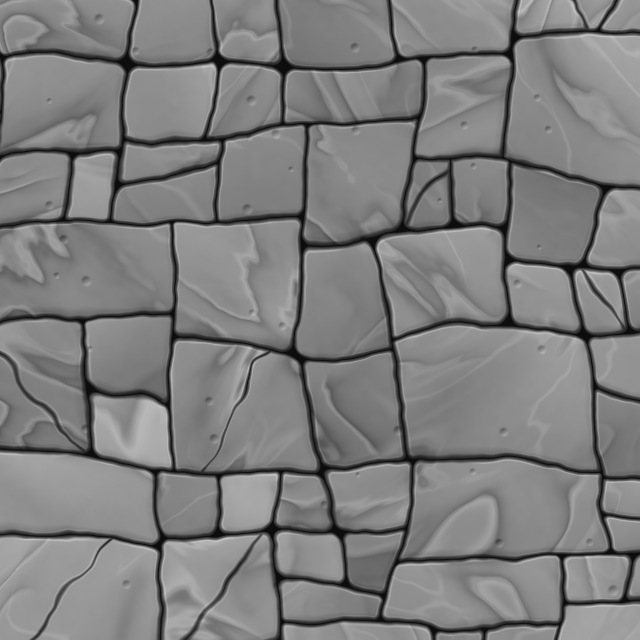
A three.js fragment shader for this texture:

```glsl
varying vec2 vUv;

const vec2 GRID = vec2(4.6, 6.5);
const vec2 LIGHT = vec2(-0.45, 0.89);
const float MORTAR = 0.05;
const float STONE = 0.565;

float hash(vec2 p) {
  return fract(sin(dot(p, vec2(127.1, 311.7))) * 43758.5453);
}

float noise(vec2 p) {
  vec2 i = floor(p), f = fract(p);
  f = f * f * (3.0 - 2.0 * f);
  return mix(mix(hash(i), hash(i + vec2(1.0, 0.0)), f.x),
             mix(hash(i + vec2(0.0, 1.0)), hash(i + 1.0), f.x), f.y);
}

float fbm(vec2 p) {
  float sum = 0.0, amp = 0.6;
  for (int k = 0; k < 4; k++) {
    sum += amp * noise(p);
    p = mat2(0.8, 0.6, -0.6, 0.8) * p * 2.1 + 7.3;
    amp *= 0.36;
  }
  return sum;
}

vec2 wobble(vec2 p, float freq, float amp) {
  return amp * (vec2(noise(p * freq + 3.1), noise(p * freq + 41.7)) - 0.5);
}

// Slanted joint spanning two cells, so joints meet in T shapes
float joint(float line, float start, float parity, float along) {
  float mid = start + mod(line + start + parity, 2.0);
  vec2 key = vec2(line, mid) + parity * 57.0;
  return line + (hash(key) - 0.5) * 0.64 + (hash(key + 9.3) - 0.5) * 0.2 * (along - mid);
}

vec4 cellBox(vec2 c, vec2 p) {
  return vec4(joint(c.x, c.y, 0.0, p.y), joint(c.y, c.x, 1.0, p.x),
              joint(c.x + 1.0, c.y, 0.0, p.y), joint(c.y + 1.0, c.x, 1.0, p.x));
}

// Box around p; core is the same stone's box without slant
void findStone(vec2 p, out vec4 box, out vec4 core, out vec2 id) {
  vec2 g = p * GRID;
  id = floor(g);
  box = vec4(id, id + 1.0);
  for (int y = -1; y <= 1; y++) {
    for (int x = -1; x <= 1; x++) {
      vec2 c = floor(g) + vec2(float(x), float(y));
      vec4 b = cellBox(c, g);
      if (all(greaterThan(g, b.xy)) && all(lessThan(g, b.zw))) { box = b; id = c; }
    }
  }
  core = cellBox(id, id + 0.5) / GRID.xyxy;
  box /= GRID.xyxy;

  // Split some of the larger stones again
  for (int k = 0; k < 2; k++) {
    vec2 size = core.zw - core.xy;
    if (max(size.x, size.y) > 0.14 && hash(id * 1.7 + 4.1) < 0.48) {
      vec2 axis = size.x > size.y * 1.3 ? vec2(1.0, 0.0) : vec2(0.0, 1.0);
      float t = mix(0.33, 0.67, hash(id + 5.9));
      float slope = (hash(id + 8.2) - 0.5) * 0.5;
      vec2 coreCut = mix(core.xy, core.zw, t);
      vec2 cut = mix(box.xy, box.zw, t) + slope * (p - 0.5 * (core.xy + core.zw)).yx;
      float far = step(0.0, dot(p - cut, axis));
      box = vec4(mix(box.xy, cut, axis * far), mix(box.zw, cut, axis * (1.0 - far)));
      core = vec4(mix(core.xy, coreCut, axis * far), mix(core.zw, coreCut, axis * (1.0 - far)));
      id += vec2(0.37, 0.61) * (1.0 + far);
    }
  }
}

// Chipped planes: curved steps with soft shadow and pale lip
float chips(vec2 p, vec2 id) {
  float side = hash(id + 1.3) < 0.5 ? -1.0 : 1.0;
  float angle = side * mix(0.4, 1.0, hash(id + 6.6));
  vec2 q = mat2(cos(angle), -sin(angle), sin(angle), cos(angle)) * p;
  q = q * vec2(5.5, 11.0) + 40.0 * hash(id + 3.7);
  q += 1.2 * (vec2(noise(q * 0.9), noise(q * 0.9 + 19.0)) - 0.5);
  float level = fbm(q) * 4.5;
  float f = fract(level);
  float mask = smoothstep(0.25, 0.75, noise(q * 1.1 + 31.0));
  float shadow = smoothstep(0.0, 0.1, f) * exp(-4.5 * f);
  float lip = smoothstep(0.75, 0.93, f) * (1.0 - smoothstep(0.93, 1.0, f));
  float vein = 1.0 - smoothstep(0.0, 0.025, abs(fbm(q * 0.9 + 53.0) - 0.45));
  float plane = hash(vec2(floor(level), 2.0) + id) - 0.5;
  return mask * (0.07 * lip - 0.2 * shadow + 0.03 * plane)
       + 0.05 * vein * (1.0 - mask) + 0.11 * (noise(q * 0.7) - 0.5);
}

float pits(vec2 p) {
  vec2 cell = floor(p * 17.0);
  vec2 center = (cell + 0.25 + 0.5 * vec2(hash(cell), hash(cell + 5.0))) / 17.0;
  float radius = mix(0.004, 0.009, hash(cell + 11.0));
  vec2 d = (p - center) / radius;
  float disk = (1.0 - smoothstep(0.5, 1.2, length(d))) * step(0.84, hash(cell + 23.0));
  return disk * (-0.04 - 0.22 * dot(d, LIGHT));
}

void main() {
  vec2 p = vUv + wobble(vUv, 4.5, 0.05) + wobble(vUv, 19.0, 0.012) + wobble(vUv, 60.0, 0.003);
  vec4 box, core;
  vec2 id;
  findStone(p, box, core, id);

  // Rounded outline, positive inside
  vec2 rel = p - 0.5 * (box.xy + box.zw);
  vec2 halfSize = 0.5 * (box.zw - box.xy);
  float radius = min(mix(0.003, 0.024, noise(p * 11.0)), 0.6 * min(halfSize.x, halfSize.y));
  vec2 q = abs(rel) - halfSize + radius;
  float depth = radius - length(max(q, 0.0)) - min(max(q.x, q.y), 0.0);

  // Bevel of uneven width, facing outwards
  float width = mix(0.009, 0.02, noise(p * 16.0 + 8.0));
  vec2 face = sign(rel) * clamp((abs(rel) - halfSize) / width + 1.0, 0.0, 1.0);
  float bevel = clamp(dot(face, LIGHT), -1.0, 1.0);

  // Tapering crack through a few stones
  if (hash(id + 7.4) > 0.88) {
    vec2 across = normalize(vec2(1.0, hash(id + 2.8) < 0.5 ? -0.7 : 0.7));
    float line = dot(p - 0.5 * (core.xy + core.zw), across) + 0.018 * (noise(p * 26.0) - 0.5);
    depth = min(depth, abs(line) + 0.003 * noise(p * 20.0));
  }

  // Surface tone
  float tone = STONE + 0.11 * (hash(id + 2.0) - 0.5);
  tone += 0.025 * rel.y / halfSize.y + chips(vUv, id) + pits(vUv);
  tone += 0.02 * (fbm(vUv * 70.0) - 0.5);

  // Thin lit rim and shaded underside
  float rim = smoothstep(0.0045, 0.0065, depth) * (1.0 - smoothstep(0.0065, 0.009, depth));
  tone += rim * (0.08 + 0.06 * bevel) * smoothstep(0.2, 0.65, noise(vUv * 18.0));
  tone += bevel * (bevel < 0.0 ? 0.16 : 0.02);

  // Narrow black joint inside a grey shoulder
  float soft = mix(0.0045, 0.0085, noise(vUv * 14.0 + 6.0)) + 0.003 * max(-bevel, 0.0);
  float open = 0.35 * smoothstep(-0.0004, 0.0024, depth) + 0.65 * smoothstep(0.0016, soft, depth);
  gl_FragColor = vec4(vec3(clamp(mix(MORTAR, tone, open), 0.0, 1.0)), 1.0);
}
```
